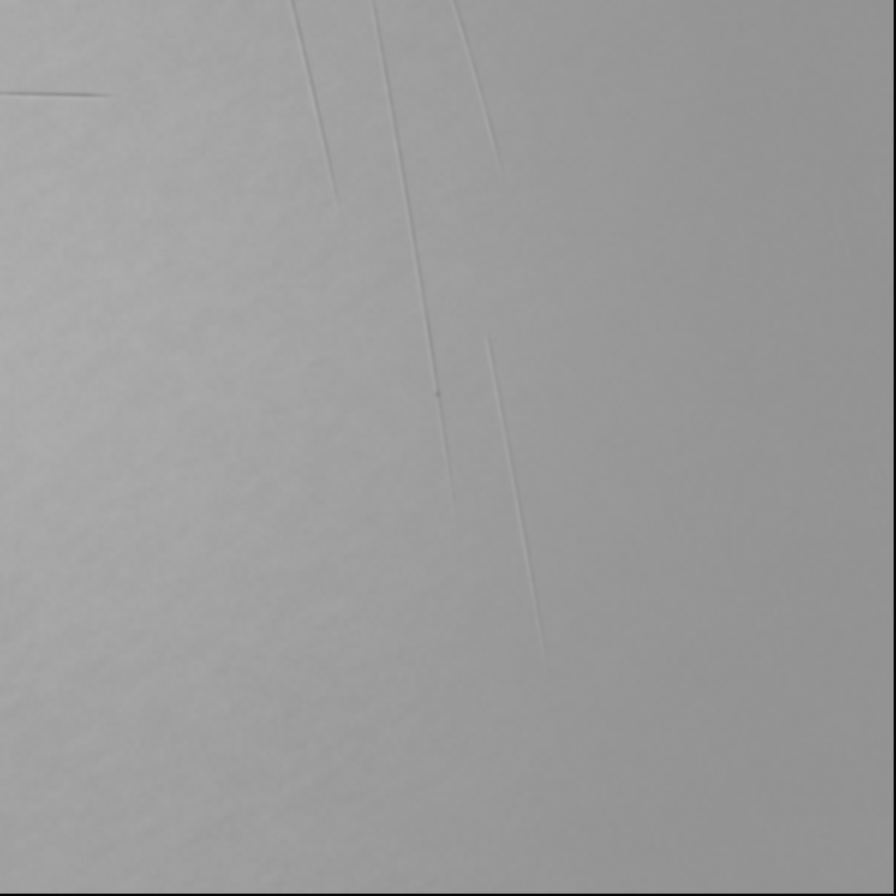
Write a three.js fragment shader that draws this texture.

```glsl
// Softly lit grey sheet with faint grain and a few shallow creases.
// A smooth light gradient carries layered value noise; each crease is a bowed
// segment with a dark and a light flank; a thin dark rim closes two sides.

#define LIT_GREY 0.672
#define SHADE_GREY 0.578
#define LOWER_FALLOFF 0.042
#define GRAIN_CELLS 150.0
#define GRAIN_DEPTH 0.012
#define RIPPLE_DEPTH 0.014
#define CREASE_WIDTH 0.0024
#define RIM_WIDTH 0.0026
#define RIM_GREY 0.02

varying vec2 vUv;

float hash(vec2 cell) {
  vec3 q = fract(cell.xyx * 0.1031);
  q += dot(q, q.yzx + 33.33);
  return fract((q.x + q.y) * q.z);
}

// Smooth value noise centred on zero
float noise(vec2 p) {
  vec2 cell = floor(p);
  vec2 f = fract(p);
  f = f * f * (3.0 - 2.0 * f);
  float low = mix(hash(cell), hash(cell + vec2(1.0, 0.0)), f.x);
  float high = mix(hash(cell + vec2(0.0, 1.0)), hash(cell + 1.0), f.x);
  return mix(low, high, f.y) - 0.5;
}

float bell(float d, float width) {
  return exp(-d * d / (width * width));
}

// Crease from a to b: dark flank on the left of travel, light on the right
float crease(vec2 p, vec2 a, vec2 b, float bow, float dark, float light) {
  float span = length(b - a);
  vec2 along = (b - a) / span;
  float t = dot(p - a, along) / span;
  float d = dot(p - a, vec2(-along.y, along.x)) - bow * 4.0 * t * (1.0 - t);
  float wear = 0.85 + 0.5 * noise(vec2(t * span * 45.0, a.x * 91.0));
  float ends = smoothstep(-0.01, 0.03, t) * (1.0 - smoothstep(0.7, 1.02, t));
  float relief = light * bell(d + 0.9 * CREASE_WIDTH, CREASE_WIDTH)
               - dark * bell(d - 0.9 * CREASE_WIDTH, CREASE_WIDTH);
  return relief * ends * wear;
}

// Light falls from the left and weakens toward the lower edge
float lighting(vec2 p) {
  float grey = mix(LIT_GREY, SHADE_GREY, smoothstep(-0.1, 1.0, p.x));
  grey -= LOWER_FALLOFF * (1.0 - p.x) * (1.0 - smoothstep(0.0, 0.65, p.y));
  return grey - 0.012 * (1.0 - p.x) * smoothstep(0.7, 1.1, p.y);
}

// Fine grain with slanted ripples that show mostly on the lit side
float surface(vec2 p) {
  float grain = noise(p * GRAIN_CELLS) + 0.6 * noise(p * GRAIN_CELLS * 2.1 + 17.0);
  vec2 slanted = vec2(dot(p, vec2(0.83, 0.56)), dot(p, vec2(-0.56, 0.83)));
  float ripple = noise(slanted * vec2(38.0, 85.0) + 7.0);
  float cloud = noise(p * 16.0 + 41.0);
  float lit = 1.0 - smoothstep(0.25, 0.75, p.x);
  return GRAIN_DEPTH * grain * mix(0.6, 1.0, lit)
       + RIPPLE_DEPTH * ripple * mix(0.15, 1.0, lit) + 0.004 * cloud;
}

float creases(vec2 p) {
  float relief = crease(p, vec2(0.323, 1.005), vec2(0.381, 0.750), 0.001, 0.055, 0.028);
  relief += crease(p, vec2(0.414, 1.005), vec2(0.513, 0.390), 0.003, 0.042, 0.026);
  relief += crease(p, vec2(0.504, 1.005), vec2(0.564, 0.790), 0.002, 0.030, 0.032);
  relief += crease(p, vec2(0.543, 0.628), vec2(0.614, 0.235), 0.001, 0.024, 0.032);
  relief += crease(p, vec2(-0.02, 0.8945), vec2(0.138, 0.891), 0.0, 0.085, 0.025);
  float speck = bell(length(p - vec2(0.488, 0.560)), 0.0035);
  return relief - 0.06 * speck;
}

void main() {
  float grey = lighting(vUv) + surface(vUv) + creases(vUv);
  float edge = min(vUv.y, 1.0 - vUv.x);
  float inside = smoothstep(RIM_WIDTH - 0.001, RIM_WIDTH + 0.001, edge);
  gl_FragColor = vec4(vec3(mix(RIM_GREY, grey, inside)), 1.0);
}
```
